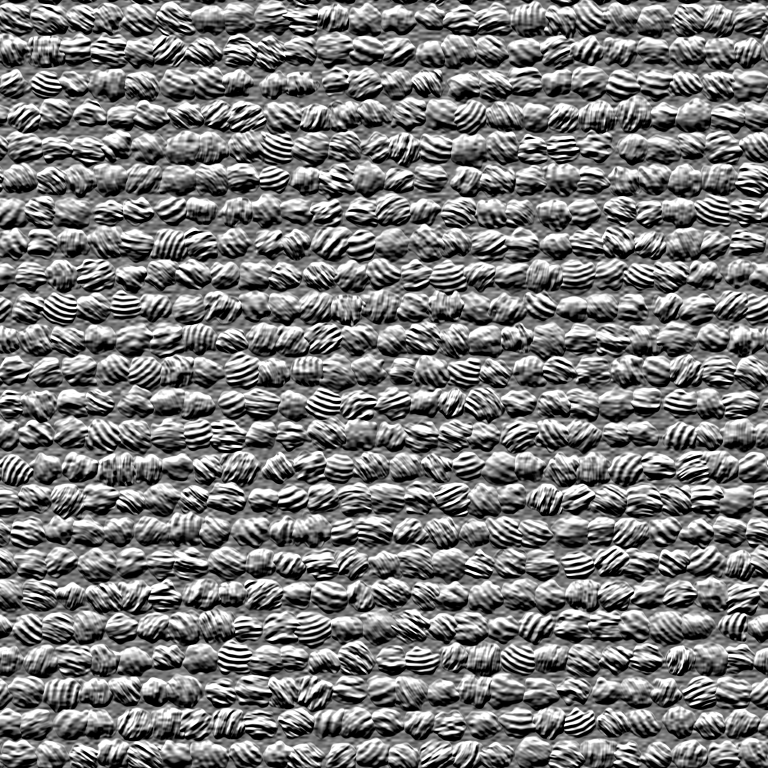
Write a WebGL 2 fragment shader that draws this texture map.

```glsl
#version 300 es
precision highp float;
// Woven loop carpet as a grey relief: rows of round yarn knots, each with
// its own strand direction, thickness and depth. A height field is built
// from the knots and lit from above by its slope, clipped to hard contrast.

#define KNOTS vec2(24.0, 24.0)      // repeats across and down
#define KNOT_RADIUS vec2(0.58, 0.47) // in cells
#define DOME_HEIGHT 0.30
#define STRAND_DEPTH vec2(0.10, 0.34) // faintest and boldest
#define STRAND_COUNT vec2(6.0, 11.0)  // coarsest and finest
#define JITTER 0.24
#define FUZZ 0.05
#define RELIEF 0.52
#define BASE_GREY 0.46
#define LIGHT_DIR vec2(-0.20, 0.98)
#define SLOPE_STEP 0.03
#define ROW_CENTRE 0.37

out vec4 fragColor;
uniform vec2 u_resolution;

vec3 hash3(vec2 p) {
    vec3 q = fract(p.xyx * vec3(0.1031, 0.1030, 0.0973));
    q += dot(q, q.yxz + 33.33);
    return fract((q.xxy + q.yzz) * q.zyx);
}

// Value noise that wraps after the given number of lattice cells
float noise(vec2 p, vec2 period) {
    vec2 i = floor(p), f = fract(p);
    f = f * f * (3.0 - 2.0 * f);
    float a = hash3(mod(i, period)).x;
    float b = hash3(mod(i + vec2(1, 0), period)).x;
    float c = hash3(mod(i + vec2(0, 1), period)).x;
    float d = hash3(mod(i + vec2(1, 1), period)).x;
    return mix(mix(a, b, f.x), mix(c, d, f.x), f.y);
}

// Height of one knot; d is the offset from its centre in cells,
// wobble roughens the outline but leaves the strands straight
float knotHeight(vec2 d, vec2 wobble, vec2 id) {
    vec3 shape = hash3(id + 41.0);
    vec3 yarn = hash3(id + 97.0);
    float r = length((d + wobble) / (KNOT_RADIUS * mix(0.88, 1.14, shape.x)));
    if (r >= 1.0) return 0.0;

    // Strand axes, leaning mostly down to the right
    float lean = 2.0 * yarn.x - 1.0;
    float angle = 2.5 + 1.57 * lean * (0.4 + 0.6 * abs(lean));
    vec2 along = vec2(cos(angle), sin(angle));
    float u = dot(d, along);
    float v = dot(d, vec2(-along.y, along.x)) + (shape.y - 0.5) * 0.9 * u * u;
    v += 0.12 * wobble.x;

    // Irregular fibres, coarse and fine, mixed with even plies
    float count = mix(STRAND_COUNT.x, STRAND_COUNT.y, yarn.y);
    vec2 seed = floor(shape.xz * 200.0) + 20.0;
    vec2 strand = vec2(u * 2.4, v * count);
    float fibres = noise(strand + seed, vec2(512.0)) - 0.5;
    fibres += 0.35 * (noise(strand * 2.0 + seed.yx, vec2(512.0)) - 0.5);
    float plies = 0.28 * sin(3.1416 * count * v + 6.2832 * shape.z);
    float strands = mix(fibres, plies, 0.8 * smoothstep(0.6, 0.95, shape.y));
    float depth = mix(STRAND_DEPTH.x, STRAND_DEPTH.y, yarn.z);
    float inside = 1.0 - smoothstep(0.78, 1.0, r);
    return DOME_HEIGHT * (1.0 - r * r) + depth * strands * inside;
}

// Carpet height at p, in cells
float carpetHeight(vec2 p) {
    vec2 wobble = vec2(noise(p * 4.0, KNOTS * 4.0),
                       noise(p * 4.0 + 7.0, KNOTS * 4.0)) - 0.5;
    wobble *= 0.2;
    float height = 0.0;
    for (int j = -1; j <= 1; j++) {
        float row = floor(p.y) + float(j);
        float shift = hash3(vec2(mod(row, KNOTS.y), 5.0)).x;
        float column = floor(p.x - shift);
        for (int i = -1; i <= 1; i++) {
            vec2 cell = vec2(column + float(i), row);
            vec2 id = mod(cell, KNOTS);
            vec2 offset = (hash3(id + 13.0).xy - 0.5) * vec2(JITTER, 0.5 * JITTER);
            vec2 centre = cell + vec2(0.5 + shift, ROW_CENTRE) + offset;
            height = max(height, knotHeight(p - centre, wobble, id));
        }
    }
    // Loose fuzz over knots and backing
    return height + FUZZ * noise(p * vec2(7.0, 11.0), KNOTS * vec2(7.0, 11.0));
}

float shade(vec2 p) {
    vec2 reach = SLOPE_STEP * LIGHT_DIR;
    float slope = (carpetHeight(p - reach) - carpetHeight(p + reach)) / (2.0 * SLOPE_STEP);
    return clamp(BASE_GREY + RELIEF * slope, 0.0, 1.0);
}

void main() {
    // Four samples per pixel smooth the creases
    float grey = 0.0;
    for (int s = 0; s < 4; s++) {
        vec2 sub = vec2(s % 2, s / 2) * 0.5 - 0.25;
        grey += 0.25 * shade((gl_FragCoord.xy + sub) / u_resolution * KNOTS);
    }
    fragColor = vec4(vec3(grey), 1.0);
}
```
